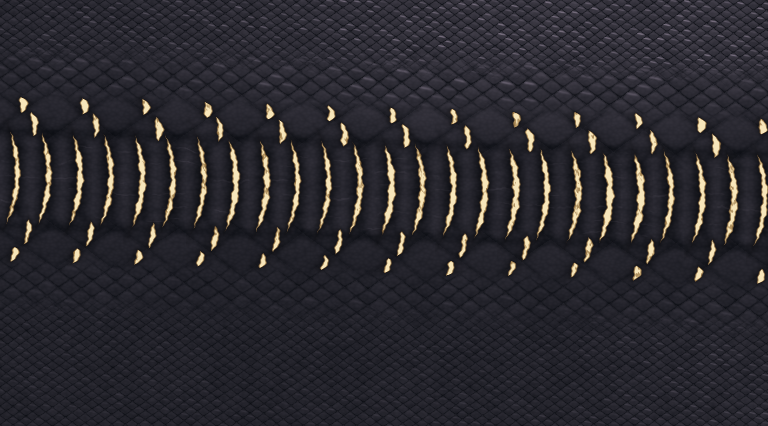
This texture is drawn by a Shadertoy shader. Its source:

```glsl
// Dark snakeskin leather with a sloping belly band of gilded slits between plates.

float hash(vec2 p) {
    return fract(sin(dot(p, vec2(127.1, 311.7))) * 43758.5);
}

// Layered sines, roughly -1 to 1
float waves(vec2 p) {
    float sum = 0.0, gain = 0.5;
    for (int i = 0; i < 4; i++) {
        sum += gain * sin(p.x + 1.7 * sin(p.y)) * cos(p.y * 1.1 - 0.6 * p.x);
        p = mat2(1.6, 1.2, -1.2, 1.6) * p + 2.3;
        gain *= 0.55;
    }
    return sum;
}

// Cellular noise: distance to the nearest scattered point
float cells(vec2 p) {
    vec2 id = floor(p), f = fract(p);
    float nearest = 2.0;
    for (int j = -1; j <= 1; j++)
        for (int i = -1; i <= 1; i++) {
            vec2 o = vec2(i, j);
            vec2 point = o + vec2(hash(id + o), hash(id + o + 37.0)) - f;
            nearest = min(nearest, length(point));
        }
    return nearest;
}

// Staggered diamond scales: x = relief shade, y = glint
vec2 scales(vec2 p, float pitch) {
    vec2 q = p / (pitch * vec2(1.0, 0.72));
    vec2 diamond = vec2(q.x + q.y, q.x - q.y);
    vec2 id = floor(diamond), f = fract(diamond) - 0.5;
    vec2 local = 0.5 * vec2(f.x + f.y, f.x - f.y);
    float rim = 0.5 - pow(dot(pow(abs(f), vec2(5.0)), vec2(1.0)), 0.2);
    float groove = 1.0 - smoothstep(0.0, 0.13, rim);
    float shade = 0.7 * local.y + 0.25 * (hash(id) - 0.5) - 0.65 * groove;
    float streak = exp(-160.0 * pow(local.y - 0.2 + 0.25 * local.x, 2.0));
    streak *= smoothstep(0.4, 0.1, abs(local.x));
    return vec2(shade, streak * pow(hash(id + 9.0), 2.0));
}

// Row of bent slits; size = half width and half length
float slits(vec2 p, vec2 start, float pitch, vec2 size, float lean, float bend) {
    p -= start;
    float id = round(p.x / pitch);
    float seed = hash(vec2(id, floor(start.y * 90.0)));
    p.x -= id * pitch + 0.003 * (seed - 0.5);
    p.y += 0.006 * (seed - 0.5);
    float t = p.y / size.y;
    float ragged = 0.0011 * sin(p.y * 210.0 + id * 4.0) + 0.0007 * sin(p.y * 470.0 + id);
    float center = lean * t + bend * (0.45 - t * t) + ragged;
    float width = size.x * (0.8 + 0.4 * seed) * (1.0 - pow(abs(t), 4.0));
    width *= 1.0 + 0.25 * sin(p.y * 130.0 + id * 7.0);
    return abs(p.x - center) - width;
}

void mainImage(out vec4 fragColor, in vec2 fragCoord) {
    vec2 p = fragCoord / iResolution.y;
    float pixel = 1.0 / iResolution.y;
    // Band coordinates: y is zero along the sloping centre line
    vec2 band = vec2(p.x, p.y - 0.582 + 0.03 * p.x);
    float away = abs(band.y);

    // Scales shrink away from the band
    vec2 warped = band + 0.004 * vec2(waves(p * 9.0), waves(p.yx * 8.0 + 4.0));
    vec2 relief = scales(warped + vec2(0.02, 0.0), 0.146) * vec2(0.7, 0.25);
    relief = mix(relief, scales(warped, 0.054), smoothstep(0.17, 0.23, away));
    relief = mix(relief, scales(warped, 0.031), smoothstep(0.25, 0.34, away));

    // Broad light: brightest at the upper right, weak at the lower left
    vec2 glow = (p - vec2(1.15, 0.95)) / vec2(0.75, 0.3);
    float light = 0.75 * exp(-dot(glow, glow));
    light += 0.22 * smoothstep(0.1, 0.35, band.y);
    light += 0.3 * smoothstep(0.9, 1.8, p.x) * smoothstep(0.15, 0.4, away);
    light += 0.12 * waves(p * 5.0);
    float tone = 0.07 + 0.75 * light + relief.x * (0.65 + 0.7 * light);
    tone += relief.y * (0.45 + 2.2 * light) * smoothstep(0.12, 0.3, away);

    // Smooth belly plates with horizontal creases
    float across = fract((band.x - 0.037) / 0.07307) - 0.5;
    float plateTone = 0.35 * cos(across * 6.283) - 0.05 + 0.2 * waves(band * vec2(14.0, 45.0));
    float crease = sin(band.y * 190.0 + 3.0 * waves(band * 16.0));
    plateTone += 0.35 * smoothstep(0.88, 1.0, crease) * smoothstep(0.0, 0.5, waves(band * 31.0));
    float plate = smoothstep(0.012, -0.012, away - 0.105 + 0.09 * across * across);
    tone = mix(tone, plateTone, plate);
    tone -= 0.35 * exp(-pow((away - 0.11) / 0.013, 2.0));

    // Fine leather grain
    tone += 0.28 * (0.45 - cells(p * vec2(95.0, 130.0)));
    tone += 0.12 * waves(p * vec2(60.0, 85.0));
    vec3 color = mix(vec3(0.13, 0.13, 0.16), vec3(0.23, 0.22, 0.26), clamp(tone, -0.9, 3.2));

    // Long slits, then two rows of short ones on either side
    float d = slits(band, vec2(0.034, 0.0), 0.07307, vec2(0.0062, 0.1), 0.004, 0.018);
    d = min(d, slits(band, vec2(0.052, 0.176), 0.1447, vec2(0.0065, 0.018), -0.001, 0.006));
    d = min(d, slits(band, vec2(0.080, 0.128), 0.1453, vec2(0.0062, 0.027), -0.002, 0.006));
    d = min(d, slits(band, vec2(0.066, -0.127), 0.1460, vec2(0.0058, 0.028), 0.005, 0.004));
    d = min(d, slits(band, vec2(0.033, -0.178), 0.1461, vec2(0.0065, 0.017), 0.004, 0.005));

    // Shadowed lip, gilded edge and pale core
    color *= 1.0 - 0.4 * exp(-max(d, 0.0) * 110.0);
    color = mix(color, vec3(0.26, 0.19, 0.13), 0.85 * smoothstep(0.0035, 0.0, d));
    float fleck = waves(p * vec2(130.0, 65.0));
    vec3 gold = mix(vec3(0.83, 0.70, 0.47), vec3(0.97, 0.90, 0.73),
                    smoothstep(-0.0005, -0.003, d + 0.0015 * fleck));
    gold = mix(gold, vec3(0.56, 0.42, 0.22), 0.7 * smoothstep(0.35, 0.7, fleck));
    color = mix(color, gold, smoothstep(pixel, -pixel, d));

    fragColor = vec4(clamp(color, 0.0, 1.0), 1.0);
}
```
